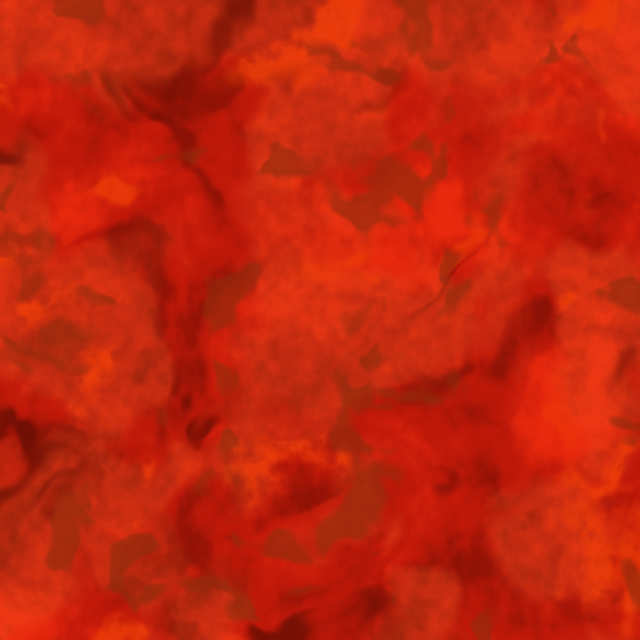
Reproduce this texture procedurally as a Shadertoy shader.

```glsl
float hash(vec2 p) {
    vec3 q = fract(vec3(p.xyx) * 0.1031);
    q += dot(q, q.yzx + 33.33);
    return fract((q.x + q.y) * q.z);
}

float noise(vec2 p) {
    vec2 cell = floor(p), f = fract(p);
    f = f * f * f * (f * (f * 6.0 - 15.0) + 10.0);
    return mix(mix(hash(cell), hash(cell + vec2(1, 0)), f.x),
               mix(hash(cell + vec2(0, 1)), hash(cell + vec2(1, 1)), f.x), f.y);
}

float fbm(vec2 p, int octaves) {
    float sum = 0.0, amplitude = 0.5, total = 0.0;
    for (int i = 0; i < octaves; i++) {
        sum += amplitude * noise(p);
        total += amplitude;
        amplitude *= 0.5;
        p = mat2(1.6, 1.2, -1.2, 1.6) * p + 17.3;
    }
    return sum / total;
}

// Bends straight noise into soft, pulpy outlines
vec2 warp(vec2 p) {
    vec2 broad = vec2(fbm(p * 5.0 + 3.1, 3), fbm(p * 5.0 + 41.7, 3)) - 0.5;
    vec2 small = vec2(noise(p * 19.0 + 8.0), noise(p * 19.0 + 63.0)) - 0.5;
    return p + 0.16 * broad + 0.018 * small;
}

// Lumps stretched along the rising diagonal
float pulpHeight(vec2 p) {
    p = warp(p);
    vec2 q = vec2(dot(p, vec2(0.6, 0.8)) * 3.6, dot(p, vec2(0.8, -0.6)) * 6.0);
    return fbm(q + 5.0, 4);
}

void mainImage(out vec4 fragColor, in vec2 fragCoord) {
    vec2 uv = fragCoord / iResolution.y;
    vec2 bent = warp(uv);

    // Relief lit from the upper left
    float height = pulpHeight(uv);
    float slope = height - pulpHeight(uv + vec2(-0.018, 0.022));
    float tone = 0.5 + 0.95 * (height - 0.5) - 1.0 * slope;
    tone += 0.55 * (fbm(bent * 13.0 + 70.0, 3) - 0.5);

    // Narrow folds, present only in places
    float fold = abs(noise(vec2(bent.x + bent.y, 1.6 * (bent.x - bent.y)) * 3.2 + 22.0) - 0.5);
    float foldMask = smoothstep(0.48, 0.68, fbm(uv * 4.0 + 90.0, 2));
    tone -= 0.28 * foldMask * (1.0 - smoothstep(0.0, 0.09, fold));

    // Fine mottling on the fleshy patches
    float flesh = smoothstep(0.42, 0.62, fbm(bent * 6.0 + 130.0, 3) + 0.35 * (height - 0.5));
    float grain = fbm(uv * 52.0 + 4.0 * bent, 3) - 0.5;
    float fibre = fbm(vec2(uv.x * 75.0, uv.y * 42.0) + 6.0 * bent, 2) - 0.5;
    tone += (0.14 + 0.34 * flesh) * grain + 0.12 * fibre;

    // Deep red through scarlet
    vec3 color = mix(vec3(0.55, 0.07, 0.02), vec3(0.75, 0.095, 0.035), smoothstep(0.08, 0.48, tone));
    color = mix(color, vec3(0.91, 0.16, 0.05), smoothstep(0.44, 0.88, tone));
    vec3 fleshColor = vec3(0.80, 0.20, 0.075) * (0.83 + 0.34 * clamp(tone, 0.0, 1.0));
    color = mix(color, fleshColor, 0.75 * flesh);

    // Orange highlights on raised lumps
    float glow = smoothstep(0.60, 0.76, fbm(bent * 10.0 + 210.0, 3)) * smoothstep(0.35, 0.65, tone);
    color = mix(color, vec3(0.93, 0.24, 0.03), 0.8 * glow);

    // Brown flecks and dark hollows
    float fleck = smoothstep(0.63, 0.77, fbm(bent * 13.0 + 310.0, 3));
    color = mix(color, vec3(0.57, 0.17, 0.05), 0.65 * fleck);
    float hollow = smoothstep(0.64, 0.80, fbm(bent * 9.0 + 420.0, 3)) * smoothstep(0.65, 0.35, height);
    color = mix(color, vec3(0.38, 0.05, 0.01), 0.75 * hollow);

    fragColor = vec4(color, 1.0);
}
```
